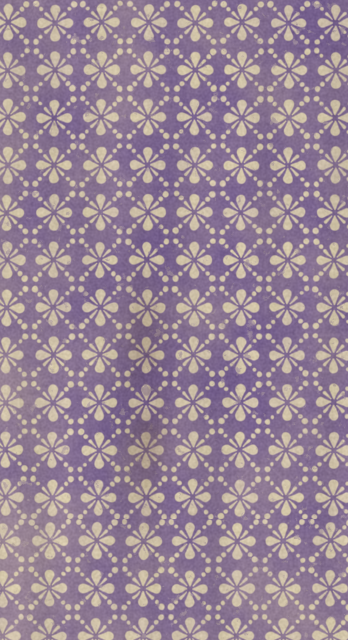
This pattern is drawn by a Shadertoy shader. Its source:

```glsl
// Faded violet cloth block-printed with cream flowers and diagonals of dots.
// Each cell is folded by symmetry so one petal, one thin petal and two dots
// make the motif; gradient noise adds uneven print, stains, creases and grain.

const vec2  CELLS_PER_HEIGHT = vec2(13.67, 13.47);
const vec2  GRID_OFFSET = vec2(0.322, 0.026);
const vec3  VIOLET = vec3(0.455, 0.37, 0.55);
const vec3  FADED_VIOLET = vec3(0.60, 0.52, 0.58);
const vec3  CREAM = vec3(0.83, 0.78, 0.66);
const vec3  DULL_CREAM = vec3(0.78, 0.72, 0.67);
const vec3  STAIN = vec3(0.80, 0.77, 0.76);

vec2 hash2(vec2 p) {
    vec3 h = fract(p.xyx * vec3(0.1031, 0.1030, 0.0973));
    h += dot(h, h.yzx + 33.33);
    return fract((h.xx + h.yz) * h.zy);
}

float cornerSlope(vec2 corner, vec2 offset) {
    return dot(hash2(corner) * 2.0 - 1.0, offset);
}

float gradientNoise(vec2 p) {
    vec2 i = floor(p), f = p - i;
    vec2 w = f * f * f * (f * (f * 6.0 - 15.0) + 10.0);
    vec2 e = vec2(1.0, 0.0);
    float low  = mix(cornerSlope(i, f), cornerSlope(i + e, f - e), w.x);
    float high = mix(cornerSlope(i + e.yx, f - e.yx), cornerSlope(i + 1.0, f - 1.0), w.x);
    return mix(low, high, w.y);
}

float fbm(vec2 p) {
    float sum = 0.0, amplitude = 0.6;
    for (int i = 0; i < 4; i++) {
        sum += amplitude * gradientNoise(p);
        p = mat2(1.6, 1.2, -1.2, 1.6) * p + 17.0;
        amplitude *= 0.5;
    }
    return sum;
}

// Teardrop along +y: radius inner at the origin, outer at the given length
float teardrop(vec2 p, float inner, float outer, float len) {
    p.x = abs(p.x);
    float b = (inner - outer) / len, a = sqrt(1.0 - b * b);
    float k = dot(p, vec2(-b, a));
    if (k < 0.0) return length(p) - inner;
    if (k > a * len) return length(p - vec2(0.0, len)) - outer;
    return dot(p, vec2(a, b)) - inner;
}

// Distance to flower and dots; p is relative to the cell centre
float motif(vec2 p, vec2 cell) {
    vec2 jitter = hash2(cell + 50.0) - 0.5;
    vec2 dotJitter = hash2(cell * 2.0 + step(0.0, p) + 90.0) - 0.5;
    vec2 flower = abs(p - jitter * 0.025);
    vec2 upright = flower.x > flower.y ? flower.yx : flower;
    vec2 diagonal = vec2(flower.x - flower.y, flower.x + flower.y) * 0.7071;
    float d = teardrop(upright - vec2(0.0, 0.075), 0.018, 0.104 + 0.012 * jitter.x, 0.205);
    d = min(d, teardrop(diagonal - vec2(0.0, 0.10), 0.013, 0.036, 0.175));
    vec2 q = abs(p) + dotJitter * 0.025;
    d = min(d, length(q - 0.295) - 0.045 - 0.012 * dotJitter.x);
    return min(d, length(q - 0.395) - 0.062 - 0.014 * dotJitter.y);
}

// Cell coordinates with a slight lean and a misplaced lower printing block
vec2 printGrid(vec2 p) {
    float lowerBlock = step(0.811, p.y);
    p.x += 0.006 * p.y + 0.0035 * lowerBlock;
    p.y += 0.0065 * lowerBlock;
    return p * CELLS_PER_HEIGHT + GRID_OFFSET;
}

// Soft oval of strength 1 at its centre
float softOval(vec2 p, vec2 centre, vec2 radius) {
    vec2 q = (p - centre) / radius;
    return exp(-dot(q, q));
}

void mainImage(out vec4 fragColor, in vec2 fragCoord) {
    // Height is one unit, with y measured down from the top
    vec2 p = vec2(fragCoord.x, iResolution.y - fragCoord.y) / iResolution.y;

    // Print with wavering edges
    vec2 grid = printGrid(p);
    vec2 waver = vec2(gradientNoise(grid * 6.0), gradientNoise(grid * 6.0 + 40.0));
    vec2 cell = floor(grid);
    float d = motif(grid - cell - 0.5 + waver * 0.018, cell);
    float soft = CELLS_PER_HEIGHT.y / iResolution.y * 0.7 + 0.008;
    float print = 1.0 - smoothstep(-soft, soft, d);

    // Wear: patches where dye smears the motif or cream shows through
    float patches = fbm(p * 9.0 + 5.0);
    float scuff = fbm(p * 70.0 + 30.0);
    float rubbed = smoothstep(0.24, 0.42, scuff + 0.3 * patches);
    float smeared = smoothstep(0.22, 0.38, fbm(p * 55.0 + 80.0) - 0.3 * patches);
    print = mix(print, 0.45, max(rubbed * 0.55, smeared * 0.7));

    // Fading towards the left edge and the foot
    float fade = 0.27 + 1.0 * patches + 0.45 * fbm(p * 3.0 + 60.0);
    fade += 0.4 * exp(-p.x * 14.0) + 0.3 * smoothstep(0.6, 1.0, p.y);
    fade += 0.4 * softOval(p, vec2(0.20, 0.06), vec2(0.07, 0.12));
    fade = clamp(fade, 0.0, 1.0);
    vec3 ground = mix(VIOLET, FADED_VIOLET, fade);
    vec3 pale = mix(CREAM, DULL_CREAM, clamp(0.3 + 1.3 * fbm(p * 14.0), 0.0, 1.0));
    vec3 color = mix(ground, pale, print);

    // Dark stain, vertical creases and woven grain
    float stain = softOval(p, vec2(0.228, 0.62), vec2(0.035, 0.17));
    stain *= clamp(0.75 + 1.5 * patches, 0.0, 1.0);
    color *= mix(vec3(1.0), STAIN, stain);
    color *= 1.0 + 0.09 * gradientNoise(p * vec2(22.0, 2.0) + 12.0);
    color += 0.06 * gradientNoise(p * 230.0) + 0.04 * gradientNoise(p * 110.0);
    fragColor = vec4(clamp(color, 0.0, 1.0), 1.0);
}
```
